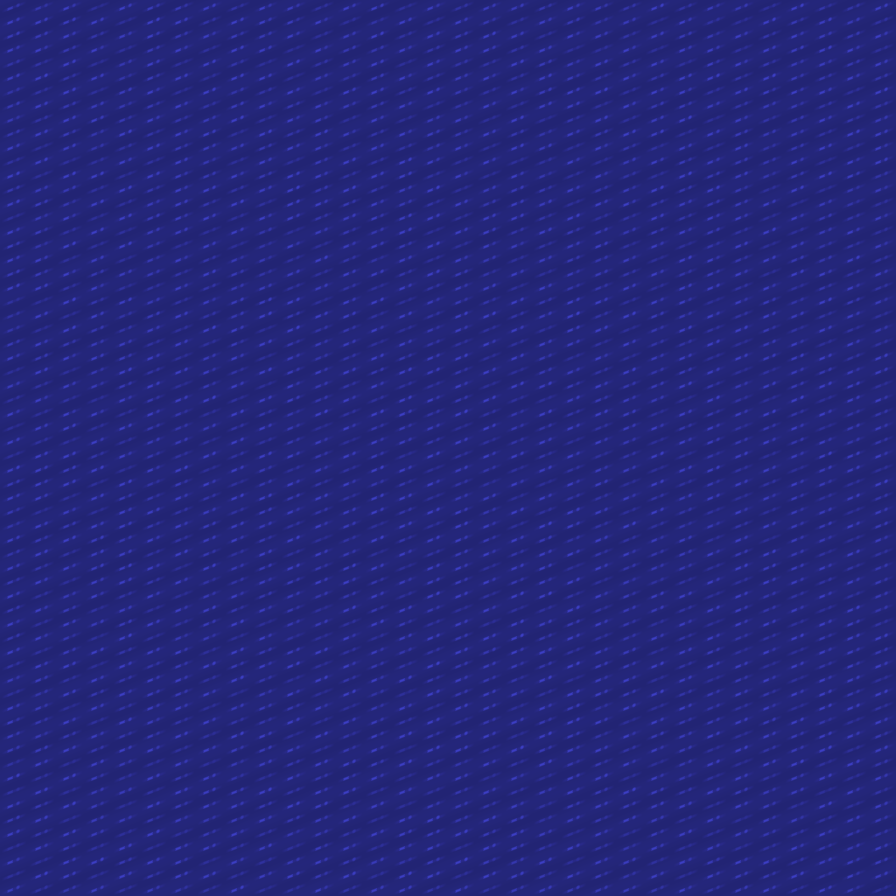
Give the GLSL for this texture, as a WebGL 1 fragment shader.

```glsl
precision highp float;
// Navy twill cloth: fine rising threads flecked with small bright blue stitches.

uniform vec2 u_resolution;

const vec2 REPEATS = vec2(32.0, 64.0);     // cells across and down
const vec2 CELL_SIZE = vec2(16.0, 8.0);    // cell in thread units, 512 per canvas
const vec2 RIBS = vec2(-12.0, 30.0);       // diagonal ribs across and down
const float THREAD_HALF = 0.7;
const float SLOPE = 0.38;                  // tilt of thread and stitches
const vec2 DASH_AT = vec2(-2.2, 0.0);      // offsets along and across the thread
const vec2 DASH_HALF = vec2(1.4, 0.65);
const vec2 DOT_AT = vec2(2.3, 0.1);
const float DOT_RADIUS = 0.9;
const float WEAR = 0.45;                   // random part of stitch brightness
const float GROUND_SHADE = 0.03;
const float TAU = 6.2831853;

const vec3 NAVY = vec3(0.138, 0.146, 0.467);
const vec3 THREAD_BLUE = vec3(0.160, 0.164, 0.545);
const vec3 STITCH_BLUE = vec3(0.178, 0.186, 0.605);
const vec3 BRIGHT_BLUE = vec3(0.235, 0.245, 0.770);

float hash(vec2 p) {
  return fract(sin(dot(p, vec2(127.1, 311.7))) * 43758.5453);
}

// Coverage of a shape from its signed distance.
float cover(float dist, float soft) {
  return 1.0 - smoothstep(-soft, soft, dist);
}

float boxDistance(vec2 p, vec2 halfSize) {
  vec2 d = abs(p) - halfSize;
  return length(max(d, 0.0)) + min(max(d.x, d.y), 0.0);
}

void main() {
  vec2 uv = gl_FragCoord.xy / u_resolution;
  float soft = 0.6 * max(1.0, 512.0 / min(u_resolution.x, u_resolution.y));
  vec2 grid = uv * REPEATS;
  vec2 cell = mod(floor(grid), REPEATS);
  vec2 local = (fract(grid) - 0.5) * CELL_SIZE;
  local.y -= SLOPE * local.x;

  // Ground with faint diagonal ribs
  float rib = cos(TAU * dot(RIBS, uv));
  vec3 color = NAVY * (1.0 + GROUND_SHADE * rib);

  // Thin thread through the cell, fading out at both ends
  float fade = 1.0 - smoothstep(4.0, 7.5, abs(local.x));
  float thread = cover(abs(local.y) - THREAD_HALF, soft) * fade;
  color = mix(color, THREAD_BLUE, thread * 0.9);

  // Stitch brightness follows the ribs, with wear from cell to cell
  vec2 cellCenter = (cell + 0.5) / REPEATS;
  float ribLevel = 0.5 + 0.5 * cos(TAU * dot(RIBS, cellCenter));
  float level = mix(ribLevel, hash(cell), WEAR);
  vec3 stitch = mix(STITCH_BLUE, BRIGHT_BLUE, smoothstep(0.1, 0.7, level));

  // Dash and companion dot
  float dash = cover(boxDistance(local - DASH_AT, DASH_HALF), soft);
  float companion = cover(length(local - DOT_AT) - DOT_RADIUS, soft);
  companion *= 0.5 + 0.5 * hash(cell + 17.0);
  color = mix(color, stitch, max(dash, companion));

  gl_FragColor = vec4(color, 1.0);
}
```
